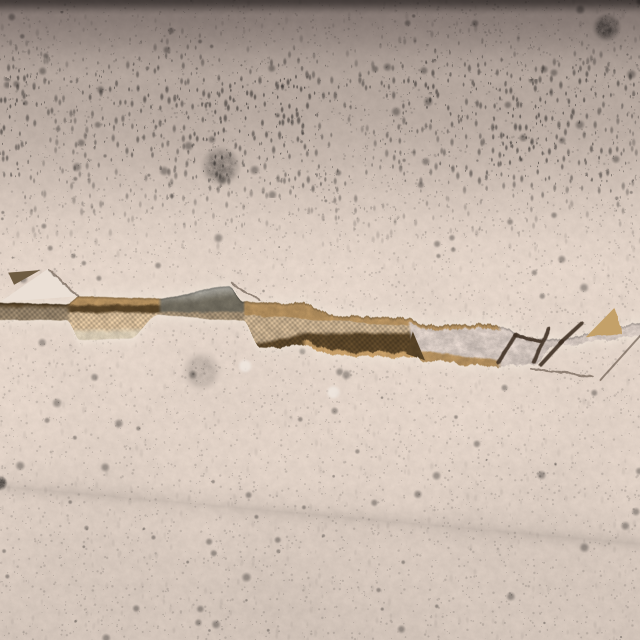
Reproduce this texture procedurally as a WebGL 2 fragment shader.

```glsl
#version 300 es
precision highp float;
// A pale plaster wall with a ragged tear that bares woven cloth and paper.
// Knotted curves bound the tear; its layers are split by height and place.
// Cellular specks and layered sines weather the wall.
uniform vec2 u_resolution;
out vec4 fragColor;

// Tear outline: x, upper edge, lower edge
const vec3 outline[16] = vec3[16](
  vec3(0, .527, .5), vec3(.104, .525, .5), vec3(.125, .537, .469), vec3(.202, .535, .471),
  vec3(.247, .534, .508), vec3(.357, .553, .5), vec3(.38, .529, .5), vec3(.406, .528, .457),
  vec3(.475, .527, .461), vec3(.52, .508, .446), vec3(.64, .504, .442), vec3(.66, .493, .438),
  vec3(.77, .494, .428), vec3(.833, .471, .431), vec3(.866, .471, .46), vec3(1, .495, .475));

// Crack ends: five deep ones, then hairlines
const vec4 cracks[9] = vec4[9](
  vec4(.778, .433, .806, .477), vec4(.806, .477, .844, .467), vec4(.835, .435, .857, .486),
  vec4(.845, .43, .878, .466), vec4(.875, .464, .908, .494), vec4(.83, .424, .925, .411),
  vec4(.937, .405, 1, .475), vec4(.076, .578, .122, .537), vec4(.36, .556, .406, .531));

float ramp(float a, float b, float x) {
  float t = clamp((x - a) / (b - a), 0., 1.);
  return t * t * (3. - 2. * t);
}

vec2 hash(vec2 p) {
  vec3 q = fract(p.xyx * vec3(.1031, .103, .0973));
  q += dot(q, q.yzx + 33.3);
  return fract((q.xx + q.yz) * q.zy);
}

float sines(vec2 p) {
  float sum = 0.;
  for (float amp = .5; amp > .06; amp *= .6) {
    sum += amp * sin(p.x + sin(p.y * 1.3)) * cos(p.y + sin(p.x));
    p = mat2(1.6, 1.2, -1.2, 1.6) * p + 3.;
  }
  return sum;
}

// Cellular dots of random size, present in a share of the cells
float specks(vec2 p, float density) {
  float ink = 0.;
  for (int i = 0; i < 9; i++) {
    vec2 cell = floor(p) + vec2(i % 3 - 1, i / 3 - 1), pick = hash(cell + 71.);
    float size = .15 + .5 * pick.x, d = length(p - cell - hash(cell));
    ink = max(ink, ramp(size, .2 * size, d) * step(pick.y, density));
  }
  return ink;
}

float blob(vec2 p, float x, float y, float r) {
  return ramp(r, .4 * r, length(p - vec2(x, y)));
}

float crack(vec2 p, vec4 ends, float width) {
  vec2 ab = ends.zw - ends.xy, ap = p - ends.xy;
  float d = length(ap - ab * clamp(dot(ap, ab) / dot(ab, ab), 0., 1.));
  return ramp(width + .0015, width * .5, d);
}

float leftOf(vec2 p, vec2 a, vec2 b) {
  return ramp(-.001, .001, dot(p - a, normalize(vec2(a.y - b.y, b.x - a.x))));
}

float triangle(vec2 p, vec2 a, vec2 b, vec2 c) {
  return leftOf(p, a, b) * leftOf(p, b, c) * leftOf(p, c, a);
}

vec3 plaster(vec2 p) {
  float mottle = sines(p * 9.), grain = sines(p * 170.);
  vec3 c = mix(vec3(.885, .825, .78), vec3(.71, .655, .62), ramp(.58, .87, p.y + .03 * mottle));
  c = mix(c, vec3(.53, .48, .46), ramp(.87, .985, p.y));
  c = mix(c, vec3(.27, .24, .23), ramp(.975, 1., p.y));
  c *= 1. - .07 * ramp(.35, 0., p.y) + .02 * mottle + .025 * grain;
  // Damp specks, thickest in the upper part
  float damp = ramp(.57, .75, p.y) * ramp(1., .85, p.y) * (.65 + .5 * sines(p * 14. + 5.));
  c *= 1. - .42 * specks(p * vec2(150, 75), .1 + .4 * damp) * clamp(damp + .12, 0., 1.);
  c *= 1. - .3 * specks(p * 65., .03 + .06 * damp) - .13 * specks(p * 210., .12);
  // Stains, a faint sloping line and chips
  float stain = .4 * blob(p, .345, .74, .035) + .5 * blob(p, .948, .957, .025)
    + .8 * blob(p, 0., .245, .013) + .2 * blob(p, .315, .42, .035);
  c *= 1. - stain * (.7 + .4 * grain) - .09 * exp(-abs(p.y - .24 + .09 * p.x) * 90.);
  float chips = blob(p, .383, .428, .013) + blob(p, .521, .387, .013);
  return mix(c, vec3(.94, .91, .88), .8 * chips);
}

vec3 tornLayers(vec2 p, vec2 edge) {
  float x = p.x, y = p.y + .003 * sines(p * 70.);
  float weave = 1. + .13 * sin(x * 780.) * sin((p.y + .1 * x) * 780.);
  vec3 backing = vec3(.69, .55, .36), dark = vec3(.34, .26, .15), cloth = vec3(.73, .64, .52) * weave;
  // Narrow strip, then the cloth flap at the left
  vec3 c = mix(cloth * .76, dark, ramp(.516, .526, y));
  vec3 flap = mix(vec3(.84, .79, .7), cloth * 1.08, ramp(.478, .489, y));
  flap = mix(mix(flap, dark, ramp(.509, .515, y)), backing, ramp(.521, .527, y));
  c = mix(c, flap, ramp(.102, .112, x));
  // Grey sheet
  vec3 sheet = mix(cloth * .85, vec3(.43, .41, .36), ramp(.51, .516, y));
  sheet = mix(sheet, vec3(.67, .66, .63), ramp(.495, .518, y - .1 * x));
  c = mix(c, sheet, ramp(.246, .254, x));
  // Long woven centre with a shadow below
  float shade = mix(.463, .478, ramp(.4, .49, x));
  vec3 centre = mix(dark * weave, cloth, ramp(-.003, .005, y - shade));
  centre = mix(centre, backing, ramp(.534, .537, y + .07 * x));
  centre = mix(centre, backing * 1.1, ramp(.47, .48, x) * ramp(.009, .005, y - edge.y));
  c = mix(c, centre, ramp(.379, .384, x));
  // Pale paper over its backing, in chunks at the right
  vec3 paper = vec3(.81, .76, .73) * (1. + .1 * sines(p * vec2(60, 130)));
  float bare = max(ramp(.533, .528, y + .12 * x), ramp(.009, .005, edge.x - y));
  c = mix(c, mix(paper, backing, bare * ramp(.785, .775, x)), ramp(.71, .717, x + .15 * p.y));
  c = mix(c, dark, triangle(p, vec2(.635, .447), vec2(.664, .437), vec2(.645, .482)));
  return c * (1. + .1 * sines(p * 150.)) * (.78 + .22 * ramp(0., .005, edge.x - p.y));
}

void main() {
  vec2 p = gl_FragCoord.xy / u_resolution, q = p + .0025 * sines(p * 80.);
  vec2 edge = outline[0].yz;
  for (int i = 1; i < 16; i++)
    edge = mix(edge, outline[i].yz, ramp(outline[i - 1].x, outline[i].x, p.x));
  edge += mix(.0012, .005, ramp(.36, .48, p.x)) * vec2(sines(vec2(p.x * 130., 2)), sines(vec2(p.x * 110., 7)));
  float inside = min(edge.x - p.y, p.y - edge.y), aa = 1. / u_resolution.y;
  // Wall, bright lip, lifted chip, then the tear
  vec3 c = mix(plaster(p), vec3(.95, .91, .86), .6 * exp(min(inside, 0.) * 110.));
  c = mix(c, vec3(.92, .88, .84), triangle(p, vec2(0, .528), vec2(.12, .537), vec2(.075, .58)));
  c = mix(c, vec3(.43, .36, .26), triangle(p, vec2(.022, .555), vec2(.063, .578), vec2(.013, .574)));
  c = mix(c, tornLayers(p, edge), ramp(-aa, aa, inside));
  c = mix(c, vec3(.77, .63, .41), triangle(q, vec2(.915, .473), vec2(.972, .478), vec2(.96, .519)));
  for (int i = 0; i < 9; i++)
    c = mix(c, vec3(.25, .19, .14), i < 5 ? .9 * crack(q, cracks[i], .003) : .5 * crack(q, cracks[i], .001));
  fragColor = vec4(c, 1);
}
```
